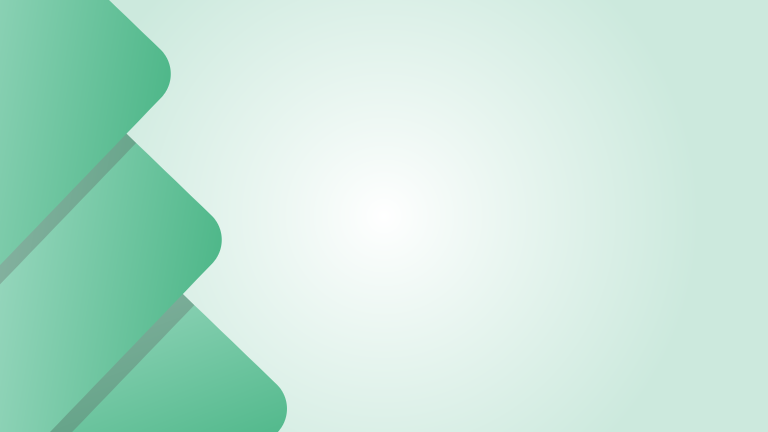
Reproduce this background procedurally as a Shadertoy shader.

```glsl
// Lengths are fractions of the canvas height
const vec3 GLOW_CENTER = vec3(1.0);
const vec3 GLOW_EDGE = vec3(0.80, 0.914, 0.867);
const float GLOW_RADIUS = 0.73;
const float GLOW_FALLOFF = 0.92;

const vec3 CARD_LIGHT = vec3(0.59, 0.84, 0.74);
const vec3 CARD_DARK = vec3(0.31, 0.72, 0.54);
const float CARD_TILT = 0.7663;
const float CORNER_RADIUS = 0.079;
const float SHADE_SPAN = 0.51;

const vec3 SHADOW_COLOR = vec3(0.35);
const float SHADOW_OPACITY = 0.30;

// Cards from top to bottom
const int CARD_COUNT = 3;
const vec2 CARD_CORNER[3] = vec2[3](vec2(0.428, 0.831), vec2(0.546, 0.447), vec2(0.697, 0.056));
const vec2 SHADE_DIR[3] = vec2[3](vec2(0.985, -0.17), vec2(0.985, -0.17), vec2(0.35, -0.94));
const float CORNER_SHADE[3] = float[3](1.06, 1.06, 0.87);
const float SHADOW_WIDTH[3] = float[3](0.0, 0.031, 0.037);

// Coordinates along the outward normals of the upper and lower card edges
vec2 toCardAxes(vec2 q) {
    float c = cos(CARD_TILT), s = sin(CARD_TILT);
    return vec2(dot(q, vec2(s, c)), dot(q, vec2(c, -s)));
}

// Signed distance to a quarter plane with a rounded corner
float cardDistance(vec2 a) {
    a += CORNER_RADIUS;
    return length(max(a, 0.0)) + min(max(a.x, a.y), 0.0) - CORNER_RADIUS;
}

float coverage(float d, float pixel) {
    return clamp(0.5 - d / pixel, 0.0, 1.0);
}

void mainImage(out vec4 fragColor, in vec2 fragCoord) {
    float pixel = 1.0 / iResolution.y;
    vec2 p = fragCoord * pixel;
    vec2 center = 0.5 * iResolution.xy * pixel;

    // Radial glow
    float glow = clamp(length(p - center) / GLOW_RADIUS, 0.0, 1.0);
    vec3 color = mix(GLOW_CENTER, GLOW_EDGE, pow(glow, GLOW_FALLOFF));

    // Stacked cards, lowest layer first
    for (int i = CARD_COUNT - 1; i >= 0; i--) {
        vec2 q = p - CARD_CORNER[i];
        float shade = CORNER_SHADE[i] + dot(q, SHADE_DIR[i]) / SHADE_SPAN;
        vec3 card = mix(CARD_LIGHT, CARD_DARK, clamp(shade, 0.0, 1.0));

        // Shadow strip cast by the card above
        if (i > 0) {
            float below = toCardAxes(p - CARD_CORNER[i - 1]).y;
            float strip = coverage(below - SHADOW_WIDTH[i], pixel);
            card = mix(card, SHADOW_COLOR, SHADOW_OPACITY * strip);
        }
        color = mix(color, card, coverage(cardDistance(toCardAxes(q)), pixel));
    }

    fragColor = vec4(color, 1.0);
}
```
